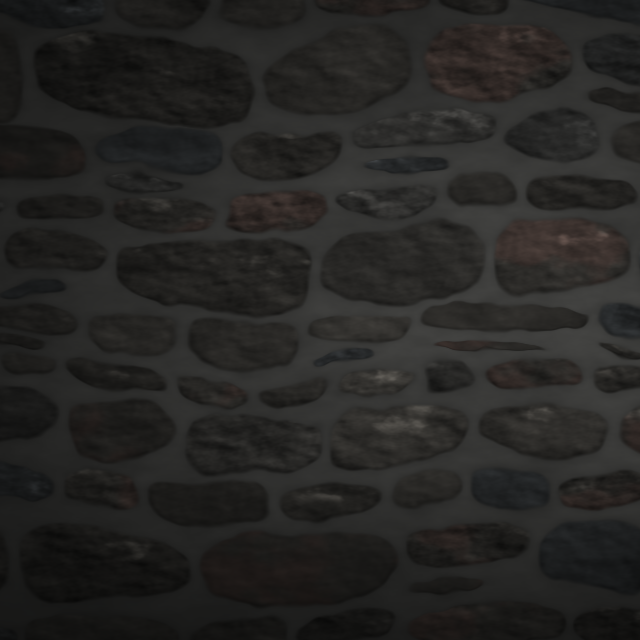
Give the GLSL for this texture, as a WebGL 2 fragment shader.

```glsl
#version 300 es
precision highp float;
// Dim rubble stone wall: rounded stones in uneven courses, wide mortar, soft side light.

#define COURSE_MIN 0.054
#define COURSE_SPAN 0.092
#define MORTAR_GAP 0.009
#define OUTLINE_WARP 0.020
#define EDGE_SOFTNESS 0.0045
#define STONE_LEVEL 0.163
#define MORTAR_LEVEL 0.238
#define RELIEF 1.5
#define CHIP_LIGHT 0.60
#define LIGHT_CENTER vec2(0.78, 0.53)
#define LIGHT_SPREAD vec2(0.78, 0.58)

uniform vec2 u_resolution;
out vec4 fragColor;

struct Stone { float dist; float seed; vec2 local; };

float hash(vec2 p) {
  vec3 q = fract(vec3(p.xyx) * 0.1031);
  q += dot(q, q.yzx + 33.33);
  return fract((q.x + q.y) * q.z);
}

float noise(vec2 p) {
  vec2 i = floor(p), f = fract(p);
  f = f * f * f * (f * (f * 6.0 - 15.0) + 10.0);
  return mix(mix(hash(i), hash(i + vec2(1, 0)), f.x),
             mix(hash(i + vec2(0, 1)), hash(i + vec2(1, 1)), f.x), f.y);
}

float fbm(vec2 p) {
  float sum = 0.0, amp = 0.5;
  for (int i = 0; i < 4; i++) {
    sum += amp * noise(p);
    p = mat2(0.96, 0.28, -0.28, 0.96) * p * 2.03 + 17.3;
    amp *= 0.5;
  }
  return sum / 0.9375;
}

// Tapered, tilted superellipse; keeps the nearest stone.
void addStone(vec2 q, vec2 halfSize, float seed, inout Stone best) {
  float tilt = 0.22 * (hash(vec2(seed, 3.0)) - 0.5);
  q = mat2(cos(tilt), -sin(tilt), sin(tilt), cos(tilt)) * q;
  vec2 local = q / halfSize;
  float taper = 0.5 * (hash(vec2(seed, 5.0)) - 0.5);
  local.y *= 1.0 + taper * clamp(local.x, -1.0, 1.0);
  float power = mix(2.0, 3.4, hash(vec2(seed, 7.0)));
  vec2 a = pow(abs(local) + 1e-4, vec2(power));
  float n = max(pow(a.x + a.y, 1.0 / power), 0.02);
  float d = length(q) * (1.0 - 1.0 / n);
  if (d < best.dist) best = Stone(d, seed, local);
}

Stone wall(vec2 p) {
  Stone best = Stone(1.0, 0.0, vec2(0));
  float top = 1.04;
  for (int r = 0; r < 13; r++) {
    float row = float(r);
    float h = COURSE_MIN + COURSE_SPAN * fract(row * 0.618 + 0.3);
    float w = 0.05 + 1.55 * h;
    float shift = hash(vec2(row, 91.0)) * w;
    float base = floor((p.x + shift) / w);
    for (int k = -1; k <= 1; k++) {
      float c = base + float(k);
      float seed = 1.0 + row * 37.0 + c + 20.0;
      float left = (c + 0.55 * (hash(vec2(c, row)) - 0.5)) * w - shift;
      float right = (c + 1.0 + 0.55 * (hash(vec2(c + 1.0, row)) - 0.5)) * w - shift;
      vec2 center = vec2(0.5 * (left + right), top - 0.5 * h);
      vec2 halfSize = vec2(0.5 * (right - left), 0.5 * h) - MORTAR_GAP;
      halfSize.y *= mix(0.82, 1.08, hash(vec2(seed, 11.0)));
      // Some tall cells hold a stone above a thin filler.
      if (h > 0.085 && hash(vec2(seed, 13.0)) > 0.66) {
        vec2 thin = halfSize * vec2(0.62, 0.24);
        addStone(p - center + vec2(0.12 * w, 0.37 * h), thin, seed + 700.0, best);
        center.y += 0.13 * h;
        halfSize.y *= 0.68;
      }
      addStone(p - center, halfSize, seed, best);
    }
    top -= h;
  }
  return best;
}

void main() {
  vec2 uv = gl_FragCoord.xy / u_resolution;
  vec2 p = uv + vec2(0.0, 0.05 * (noise(uv * 2.6 + 4.0) - 0.5));
  p += OUTLINE_WARP * (vec2(noise(uv * 13.0), noise(uv * 13.0 + 51.0)) - 0.5);
  p += 0.3 * OUTLINE_WARP * (vec2(noise(uv * 42.0), noise(uv * 42.0 + 9.0)) - 0.5);
  Stone s = wall(p);
  float kind = hash(vec2(s.seed, 17.0));
  float rough = mix(0.35, 1.0, hash(vec2(s.seed, 19.0)));

  // Stone face: layered relief lit from the upper right
  vec2 grain = uv * vec2(22.0, 42.0) + s.seed * 7.3;
  float height = fbm(grain);
  float slope = height - fbm(grain + vec2(0.16, 0.24));
  float blotch = fbm(uv * vec2(9.0, 14.0) + s.seed * 3.1);
  float tone = mix(0.86, 1.12, hash(vec2(s.seed, 23.0)));
  tone *= 1.0 + 0.55 * (blotch - 0.5) + rough * (RELIEF * slope + 0.3 * (height - 0.5));
  float chip = smoothstep(0.58, 0.72, fbm(grain * 0.6 + 31.0));
  chip *= smoothstep(-0.2, 0.5, s.local.y + 0.5 * s.local.x) * step(0.6, rough);
  tone += CHIP_LIGHT * chip * (0.5 + 2.5 * max(slope + 0.1, 0.0));
  tone *= 1.0 - 0.22 * smoothstep(-0.014, 0.0, s.dist) * smoothstep(0.5, -0.7, s.local.y);
  vec3 tint = mix(vec3(1.04, 1.0, 0.94), vec3(0.95, 1.0, 1.04), smoothstep(0.55, 0.8, kind));
  tint += vec3(0.14, -0.03, -0.04) * step(kind, 0.22) * smoothstep(0.45, 0.65, blotch);
  vec3 stone = STONE_LEVEL * tone * tint;

  // Mortar: fine streaks, darkened beside the stones
  float streak = fbm(uv * vec2(26.0, 60.0));
  float patchy = fbm(uv * vec2(5.0, 8.0) + 70.0);
  float mortarTone = 1.0 + 0.16 * (streak - 0.5) + 0.3 * (patchy - 0.5);
  mortarTone *= 1.0 - 0.16 * exp(-max(s.dist, 0.0) * 150.0);
  vec3 mortar = MORTAR_LEVEL * mortarTone * vec3(1.0, 0.995, 0.97);

  float cover = smoothstep(EDGE_SOFTNESS, -EDGE_SOFTNESS, s.dist);
  vec3 color = mix(mortar, stone, cover);

  // Wide pool of light fading to the left, top and bottom
  vec2 away = (uv - LIGHT_CENTER) / LIGHT_SPREAD;
  float light = 0.30 + 0.72 * exp(-dot(away, away));
  light *= mix(0.55, 1.0, smoothstep(-0.2, 0.34, uv.y));
  color = color * light + vec3(0.010, 0.011, 0.010);
  fragColor = vec4(clamp(color, 0.0, 1.0), 1.0);
}
```
